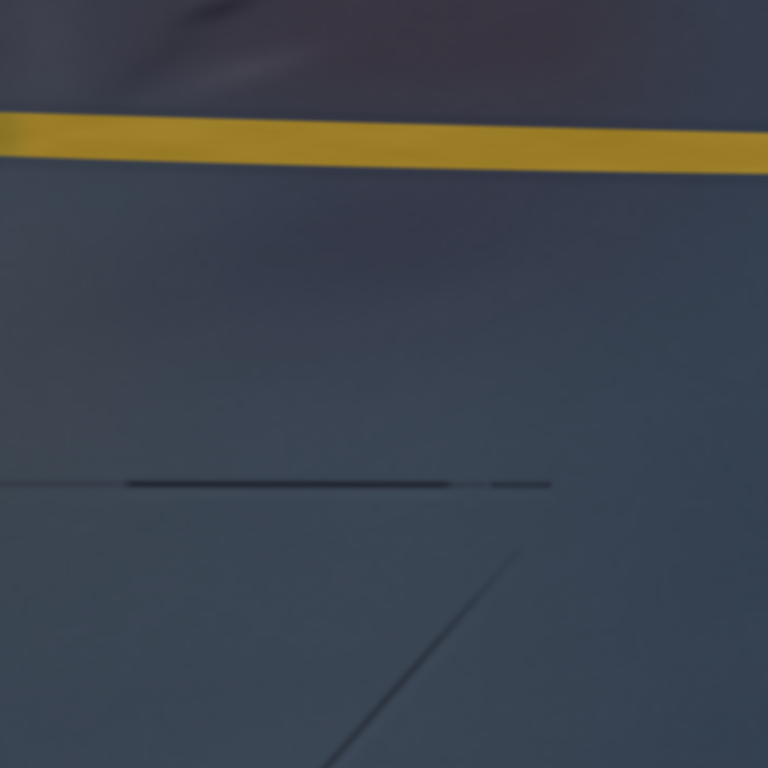
Write a Shadertoy shader that draws this texture.

```glsl
// Draws a dusky blue-grey floor with a yellow stripe, a dark seam and a faint diagonal crease.
#define FLOOR_COLOR vec3(0.228, 0.270, 0.326)
#define RIGHT_COLOR vec3(0.208, 0.256, 0.318)
#define SHADE_COLOR vec3(0.208, 0.222, 0.285)
#define TOP_COLOR vec3(0.222, 0.207, 0.255)
#define STRIPE_COLOR vec3(0.610, 0.490, 0.155)
#define SEAM_COLOR vec3(0.125, 0.145, 0.185)
#define SEAM_Y 0.370
#define EDGE_SOFTNESS 0.0045
#define MOTTLE 0.014
#define GRAIN 0.005

float hash(vec2 p) {
    return fract(sin(dot(p, vec2(127.1, 311.7))) * 43758.5453);
}

float noise(vec2 p) {
    vec2 cell = floor(p), f = fract(p);
    f = f * f * (3.0 - 2.0 * f);
    float low = mix(hash(cell), hash(cell + vec2(1, 0)), f.x);
    float high = mix(hash(cell + vec2(0, 1)), hash(cell + vec2(1, 1)), f.x);
    return mix(low, high, f.y);
}

float fbm(vec2 p) {
    float sum = 0.0, weight = 0.5;
    for (int i = 0; i < 4; i++) {
        sum += weight * noise(p);
        p = p * 2.03 + 7.1;
        weight *= 0.5;
    }
    return sum;
}

// Soft elliptical spot, rotated by an angle
float spot(vec2 p, vec2 center, vec2 size, float angle) {
    float c = cos(angle), s = sin(angle);
    vec2 q = mat2(c, -s, s, c) * (p - center) / size;
    return exp(-dot(q, q));
}

float segmentDistance(vec2 p, vec2 a, vec2 b) {
    vec2 along = b - a;
    float t = clamp(dot(p - a, along) / dot(along, along), 0.0, 1.0);
    return length(p - a - along * t);
}

// Fades in around a and out around b
float span(float x, float a, float b, float soft) {
    return smoothstep(a - soft, a + soft, x) * (1.0 - smoothstep(b - soft, b + soft, x));
}

vec3 floorColor(vec2 p) {
    vec3 color = mix(FLOOR_COLOR, RIGHT_COLOR, smoothstep(0.5, 1.0, p.x));
    // Broad shadows across the upper half
    float shade = spot(p, vec2(0.55, 0.71), vec2(0.42, 0.16), 0.22);
    color = mix(color, SHADE_COLOR, 0.9 * shade);
    float top = smoothstep(0.72, 0.95, p.y) * (1.0 - 0.75 * smoothstep(0.68, 1.0, p.x));
    color = mix(color, TOP_COLOR, top * mix(0.55, 1.0, smoothstep(0.0, 0.5, p.x)));
    // Warm grey on the left
    color += vec3(0.010, 0.004, -0.012) * spot(p, vec2(0.0, 0.52), vec2(0.25, 0.3), 0.0);
    // Folds near the top edge
    color -= 0.050 * spot(p, vec2(0.285, 0.988), vec2(0.050, 0.013), 0.3);
    color += 0.035 * spot(p, vec2(0.325, 0.910), vec2(0.085, 0.018), 0.28);
    color -= 0.020 * spot(p, vec2(0.210, 0.925), vec2(0.110, 0.025), 0.6);
    color += 0.018 * spot(p, vec2(0.060, 0.950), vec2(0.045, 0.080), 0.0);
    // Slanted mottling and fine grain
    vec2 slanted = vec2(p.x + 0.3 * p.y, p.y - 0.28 * p.x);
    color += MOTTLE * (fbm(slanted * vec2(3.0, 9.0)) - 0.47);
    return color + GRAIN * (noise(p * 90.0) - 0.5);
}

void mainImage(out vec4 fragColor, in vec2 fragCoord) {
    vec2 p = fragCoord / iResolution.xy;
    vec3 color = floorColor(p);

    // Horizontal seam: faint start, dark run, gap, short tail
    float seamDepth = 0.25 * span(p.x, -0.1, 0.16, 0.02)
                    + 0.85 * span(p.x, 0.165, 0.585, 0.012)
                    + 0.25 * span(p.x, 0.585, 0.64, 0.012)
                    + 0.58 * span(p.x, 0.64, 0.718, 0.006);
    float seamOffset = (p.y - SEAM_Y + 0.002 * p.x) / 0.0055;
    color = mix(color, SEAM_COLOR, seamDepth * exp(-seamOffset * seamOffset));
    color += 0.014 * seamDepth * exp(-pow((p.y - SEAM_Y + 0.014) / 0.007, 2.0));

    // Diagonal crease, fading toward its upper end
    float crease = segmentDistance(p, vec2(0.415, -0.01), vec2(0.672, 0.280)) / 0.006;
    float creaseDepth = 0.50 * (1.0 - smoothstep(0.12, 0.29, p.y) * 0.7);
    color = mix(color, SEAM_COLOR, creaseDepth * exp(-crease * crease));
    float bright = dot(p - vec2(0.423, 0.0), vec2(0.747, -0.665)) - 0.014;
    color += 0.008 * exp(-pow(bright / 0.008, 2.0)) * (1.0 - smoothstep(0.15, 0.28, p.y));

    // Slightly bowed yellow stripe
    float upper = 0.854 - 0.031 * p.x + 0.004 * p.x * p.x;
    float lower = 0.797 - 0.036 * p.x + 0.0125 * p.x * p.x;
    float inside = min(upper - p.y, p.y - lower);
    vec3 paint = STRIPE_COLOR + 0.05 * (fbm(p * vec2(9.0, 40.0)) - 0.47);
    paint -= vec3(0.06, 0.03, 0.0) * (1.0 - smoothstep(0.0, 0.05, p.x));
    color -= 0.015 * exp(-pow((inside + 0.008) / 0.007, 2.0));
    color = mix(color, paint, smoothstep(-EDGE_SOFTNESS, EDGE_SOFTNESS, inside));

    fragColor = vec4(clamp(color, 0.0, 1.0), 1.0);
}
```
